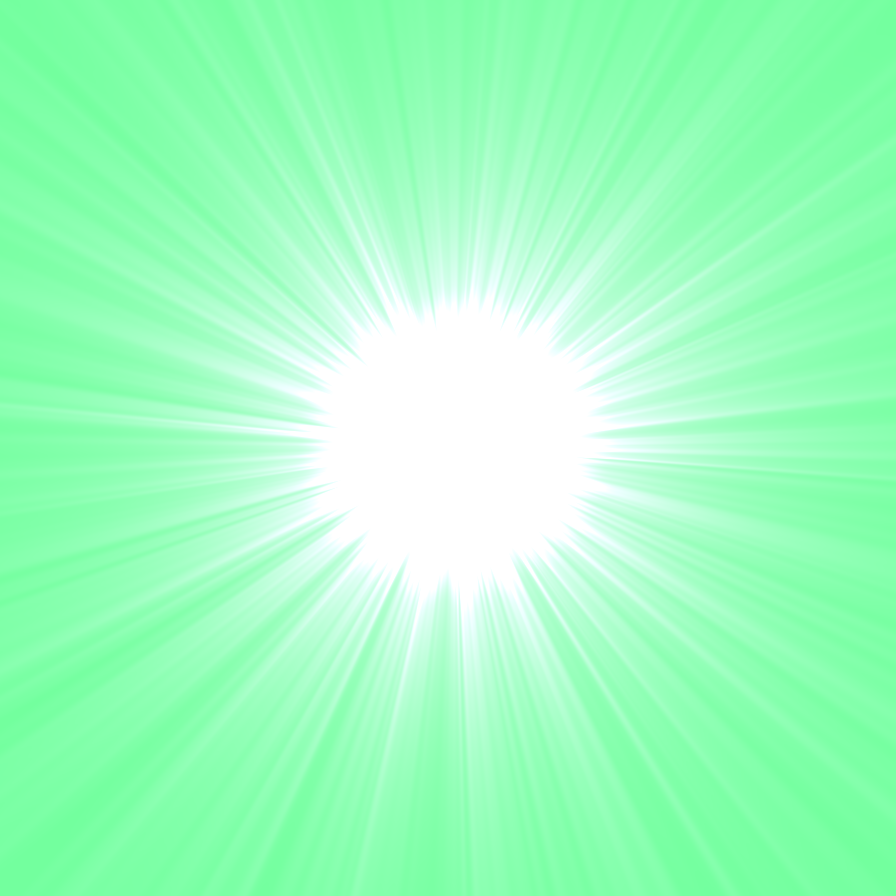
This background is drawn by a Shadertoy shader. Its source:

```glsl
const float TAU = 6.2831853;

float hash(vec2 p) {
    vec3 q = fract(p.xyx * vec3(0.1031, 0.1030, 0.0973));
    q += dot(q, q.yzx + 33.33);
    return fract((q.x + q.y) * q.z);
}

// Smooth noise around the circle, from -1 to 1, closing after one turn
float angularNoise(float turn, float cells, float seed) {
    float x = fract(turn) * cells;
    float cell = floor(x);
    float left = hash(vec2(cell, seed));
    float right = hash(vec2(mod(cell + 1.0, cells), seed));
    return mix(left, right, smoothstep(0.0, 1.0, x - cell)) * 2.0 - 1.0;
}

// Leading beams: direction in degrees, half width in degrees, strength
const vec3 BEAMS[14] = vec3[14](
    vec3(34.9, 0.6, 1.1), vec3(83.0, 2.4, 0.7), vec3(111.5, 0.5, 0.9),
    vec3(114.5, 0.7, 0.9), vec3(122.0, 0.7, 0.8), vec3(152.0, 0.8, 0.7),
    vec3(174.7, 0.4, 1.0), vec3(199.0, 0.5, -0.7), vec3(244.5, 0.7, 0.6),
    vec3(257.3, 0.7, 0.9), vec3(271.3, 0.4, 0.9), vec3(295.2, 0.8, 0.9),
    vec3(320.0, 1.3, 0.8), vec3(355.9, 0.4, 1.0));

float leadingBeams(float turn) {
    float sum = 0.0;
    for (int i = 0; i < BEAMS.length(); i++) {
        float offset = (fract(turn - BEAMS[i].x / 360.0 + 0.5) - 0.5) * 360.0;
        offset /= BEAMS[i].y;
        sum += BEAMS[i].z * exp(-offset * offset);
    }
    return sum;
}

void mainImage(out vec4 fragColor, in vec2 fragCoord) {
    vec2 p = (fragCoord - vec2(0.507, 0.501) * iResolution.xy) / iResolution.y;
    float radius = length(p);
    float turn = atan(p.y, p.x) / TAU;

    // Broad, medium and fine streaks, with sparse bright threads
    float threads = max(angularNoise(turn, 260.0, 71.0), 0.0);
    float rays = 0.22 * angularNoise(turn, 46.0, 3.0)
               + 0.42 * angularNoise(turn, 150.0, 17.0)
               + 0.48 * angularNoise(turn, 310.0, 41.0)
               + 0.60 * (threads * threads - 0.17)
               + leadingBeams(turn) - 0.07;

    // Halo fading outward, modulated by the rays
    float glow = 1.24 * exp(-5.8 * radius);
    float light = 0.448 + glow * (1.0 + 0.36 * rays) + 0.028 * rays;

    // White core that dissolves into spikes
    float rim = radius - 0.016 * rays;
    light += 0.4 * (1.0 - smoothstep(0.10, 0.185, rim));
    light = clamp(light, 0.45, 1.0);

    // Blue saturates before red, giving a cool tint at the rim
    float blue = min(0.66 + 0.8 * (light - 0.5), 1.0);
    fragColor = vec4(light, 1.0, blue, 1.0);
}
```
